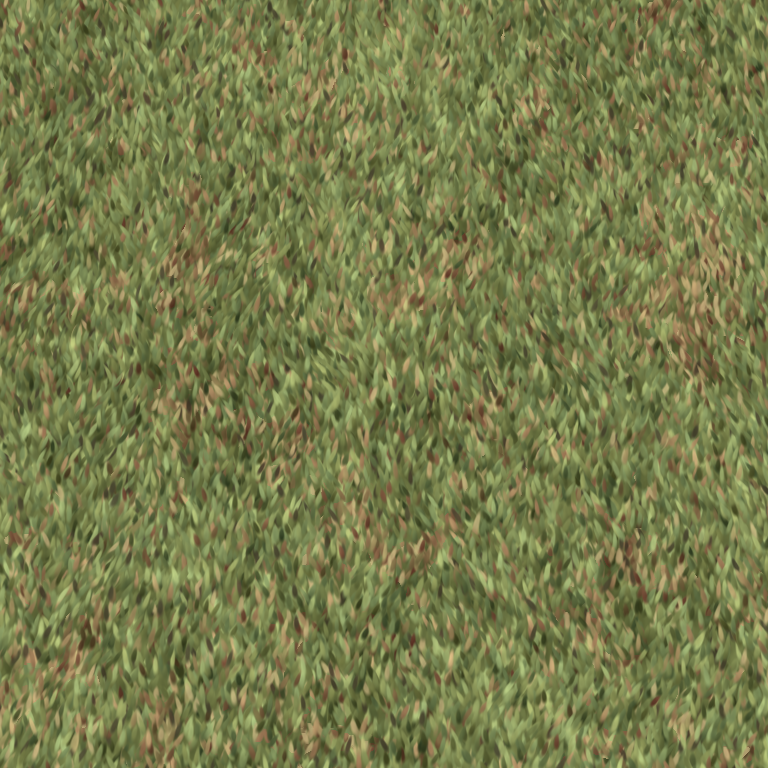
A Shadertoy shader for this texture:

```glsl
// Sunlit mown lawn: soft, short overlapping grass blades with dry tufts and shaded gaps.

const int   LAYERS       = 6;
const vec2  CELL         = vec2(0.0145, 0.0220);  // one blade per cell and layer
const vec2  BLADE        = vec2(0.0052, 0.0165);  // half width, half length
const float LEAN_RANDOM  = 0.55;                  // radians, blade to blade
const float LEAN_TUFT    = 0.60;                  // radians, shared by neighbours
const float DRY_SHARE    = 0.14;
const float TONE_SPREAD  = 0.95;
const vec3  SHADE        = vec3(0.195, 0.215, 0.090);
const vec3  SUNLIT       = vec3(0.730, 0.785, 0.490);
const vec3  DRY_TINT     = vec3(0.085, -0.045, 0.015);
const vec3  COOL_TINT    = vec3(-0.045, 0.000, 0.035);
const vec3  STRAW        = vec3(0.780, 0.700, 0.500);
const vec3  SOIL         = vec3(0.235, 0.205, 0.150);

vec3 hash3(vec3 p) {
    p = fract(p * vec3(0.1031, 0.1030, 0.0973));
    p += dot(p, p.yxz + 33.33);
    return fract((p.xxy + p.yxx) * p.zyx);
}

float cornerSlope(vec2 cell, vec2 offset) {
    float angle = 6.2832 * hash3(vec3(cell, 71.0)).x;
    return dot(vec2(cos(angle), sin(angle)), offset);
}

float gradientNoise(vec2 p) {
    vec2 i = floor(p), f = p - i;
    vec2 u = f * f * f * (f * (f * 6.0 - 15.0) + 10.0);
    vec2 e = vec2(1.0, 0.0);
    float low  = mix(cornerSlope(i, f), cornerSlope(i + e.xy, f - e.xy), u.x);
    float high = mix(cornerSlope(i + e.yx, f - e.yx), cornerSlope(i + e.xx, f - e.xx), u.x);
    return mix(low, high, u.y);
}

// Blades shrink gently towards the top, as seen at a low angle
vec2 lawnPlane(vec2 uv) {
    return vec2((uv.x - 0.5) * (0.90 + 0.2 * uv.y) + 3.0,
                0.90 * uv.y + 0.1 * uv.y * uv.y + 3.0);
}

vec3 bladeColor(float tone, float dryness, vec3 rnd) {
    vec3 color = mix(SHADE, SUNLIT, clamp(tone, 0.0, 1.0));
    float dry = step(rnd.x, DRY_SHARE + 0.6 * dryness);
    color += mix(COOL_TINT * (rnd.y - 0.25), DRY_TINT * (0.5 + rnd.y), dry);
    color = mix(color, STRAW, 0.8 * step(0.975 - 0.12 * dryness, rnd.z));
    return mix(color, SOIL, 0.8 * step(rnd.z, 0.035));
}

void mainImage(out vec4 fragColor, in vec2 fragCoord) {
    vec2 uv = fragCoord / iResolution.y;
    vec2 p = lawnPlane(uv);

    // Broad fields: light patches, shaded clumps, dry spots, shared lean
    float patches = gradientNoise(p * 4.5);
    float clumps  = gradientNoise(p * vec2(34.0, 24.0) + 11.0);
    float shading = 0.14 * patches + 0.26 * clumps;
    float dryness = smoothstep(0.12, 0.6,
        gradientNoise(p * 6.0 + 5.0) + 0.8 * gradientNoise(p * 21.0 + 9.0));
    float tuftLean = LEAN_TUFT * gradientNoise(p * 7.0 + 23.0);
    float contrast = TONE_SPREAD * mix(1.1, 0.88, uv.y);

    // Overlapping layers of scattered blades
    vec3 color = mix(SHADE, SUNLIT, 0.38 + shading);
    for (int layer = 0; layer < LAYERS; layer++) {
        float id = float(layer) * 17.0 + 1.0;
        vec2 q = p / CELL + hash3(vec3(id)).xy * 9.0;
        vec2 home = floor(q);
        for (int y = -1; y <= 1; y++)
        for (int x = -1; x <= 1; x++) {
            vec2 cell = home + vec2(x, y);
            vec3 place = hash3(vec3(cell, id));
            vec3 look  = hash3(vec3(cell, id + 7.0));
            vec3 tint  = hash3(vec3(cell, id + 13.0));

            // Position along and across a leaning, tapered blade
            vec2 d = (q - cell - place.xy) * CELL;
            float lean = tuftLean + LEAN_RANDOM * (2.0 * place.z - 1.0);
            float c = cos(lean), s = sin(lean);
            vec2 local = vec2(c * d.x - s * d.y, s * d.x + c * d.y);
            local /= BLADE * mix(vec2(0.7), vec2(1.0), look.zx);
            local.x *= 1.0 + 0.3 * local.y;
            float cover = 1.0 - smoothstep(0.35, 1.0, length(local));

            float tone = 0.5 + contrast * (0.5 * (look.x + look.y) - 0.5);
            tone += shading + 0.10 * local.y - 0.05 * local.x;
            color = mix(color, bladeColor(tone, dryness, tint), 0.92 * cover);
        }
    }

    // Fine streaks of light within the blades
    vec2 streak = vec2(p.x - tuftLean * 0.02, p.y) * vec2(150.0, 75.0);
    color *= 1.0 + 0.13 * gradientNoise(streak);
    fragColor = vec4(clamp(color, 0.0, 1.0), 1.0);
}
```
